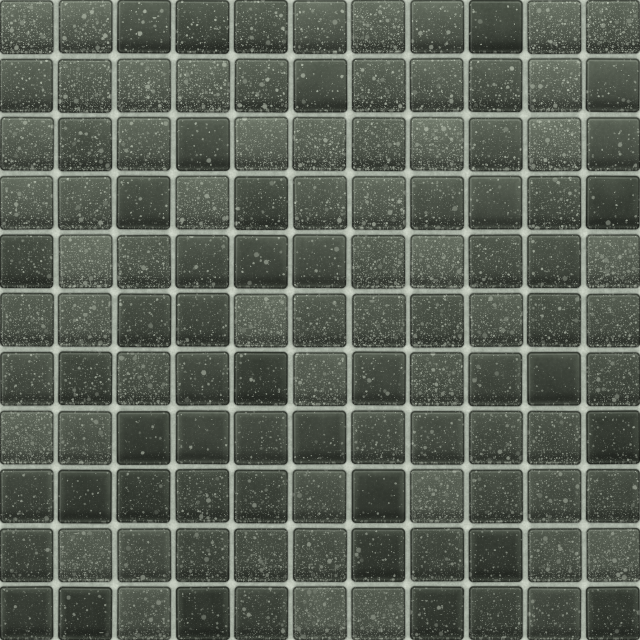
Give the GLSL for this texture, as a WebGL 1 fragment shader.

```glsl
precision highp float;
// Glass mosaic: rounded grey-green tiles with pale flecks, set in light grout.
// A rounded-box distance shapes each tile; hashed cells scatter the flecks,
// and each tile draws its own tone, fleck density, tilt and offset.
uniform vec2 u_resolution;

#define TILES 10.91          // tile pitches across the canvas
#define GRID_SHIFT 0.048     // part of the first cell cut off at left and bottom
#define TILE_HALF 0.457      // half width of a tile, in cells
#define CORNER 0.075         // corner radius, in cells
#define WOBBLE 0.009         // offset and tilt of single tiles
#define GLASS_DARK vec3(0.205, 0.228, 0.194)
#define GLASS_LIGHT vec3(0.405, 0.435, 0.385)
#define FLECK_COLOR vec3(0.70, 0.73, 0.67)
#define GROUT_COLOR vec3(0.66, 0.695, 0.645)
#define GROUT_BRIGHT vec3(0.81, 0.835, 0.785)

vec3 hash3(vec2 p) {
  vec3 h = fract(p.xyx * vec3(0.1031, 0.1030, 0.0973));
  h += dot(h, h.yxz + 33.33);
  return fract((h.xxy + h.yzz) * h.zyx);
}

float cornerDot(vec2 cell, vec2 corner, vec2 f) {
  return dot(hash3(cell + corner).xy * 2.0 - 1.0, f - corner);
}

// Gradient noise, about -0.7 to 0.7
float noise(vec2 p) {
  vec2 c = floor(p), f = fract(p);
  vec2 u = f * f * f * (f * (f * 6.0 - 15.0) + 10.0);
  float low = mix(cornerDot(c, vec2(0.0), f), cornerDot(c, vec2(1.0, 0.0), f), u.x);
  float high = mix(cornerDot(c, vec2(0.0, 1.0), f), cornerDot(c, vec2(1.0), f), u.x);
  return mix(low, high, u.y);
}

float roundedBox(vec2 p, float halfSize, float radius) {
  vec2 q = abs(p) - halfSize + radius;
  return length(max(q, 0.0)) + min(max(q.x, q.y), 0.0) - radius;
}

// Scattered round flecks, mostly small, with a few large ones
float flecks(vec2 p, float density, float blur) {
  vec2 cell = floor(p);
  float cover = 0.0;
  for (int j = -1; j <= 1; j++) {
    for (int i = -1; i <= 1; i++) {
      vec2 id = cell + vec2(float(i), float(j));
      vec3 place = hash3(id);
      vec3 kind = hash3(id + 71.7);
      float radius = mix(0.13, 0.48, kind.x * kind.x * kind.x);
      float dist = length(p - id - 0.15 - 0.7 * place.xy);
      float spot = 1.0 - smoothstep(radius - blur, radius + blur, dist);
      cover = max(cover, spot * step(place.z, density) * mix(0.35, 1.0, kind.y));
    }
  }
  return cover;
}

vec3 groutColor(vec2 g, vec2 p) {
  // Crossings, where both coordinates near a cell edge, catch more light
  float crossing = smoothstep(0.36, 0.49, min(abs(p.x), abs(p.y)));
  float grain = 0.09 * noise(g * 9.0) + 0.07 * noise(g * 31.0);
  return mix(GROUT_COLOR, GROUT_BRIGHT, crossing * 0.8) + grain;
}

vec3 tileColor(vec2 g, vec2 p, float d, vec3 kind, float height, float px) {
  // Glass body: clear tiles are dark, heavily flecked ones paler
  float density = mix(0.12, 0.85, kind.y);
  float tone = 0.12 + 0.34 * kind.x + 0.32 * kind.y + 0.2 * (height - 0.5);
  tone += 0.16 * noise(g * 3.0) + 0.14 * noise(g * 17.0);
  vec3 color = mix(GLASS_DARK, GLASS_LIGHT, tone);

  // Upper tiles shine at the top; lower tiles show a dark inner pane
  float depth = -d;
  float shine = 0.55 * p.y * mix(0.3, 1.0, height);
  float pane = smoothstep(0.05, 0.15, depth) * (1.0 - height) * (1.0 - kind.y);
  float band = smoothstep(-0.43, -0.36, p.y) * (1.0 - smoothstep(-0.36, -0.18, p.y));
  color *= (1.0 + shine) * (1.0 - 0.27 * pane) * (1.0 - 0.25 * band);

  // Flecks of two sizes over fine dust, thicker toward the bottom
  float amount = density * (0.9 - 0.7 * p.y);
  vec2 warped = g + 0.012 * vec2(noise(g * 25.0), noise(g * 25.0 + 40.0));
  float large = flecks(warped * 11.0, amount * 0.48, 0.06 + 5.5 * px);
  float small = flecks(warped * 23.0 + 13.0, amount * 0.8, 0.08 + 11.5 * px);
  float dust = smoothstep(0.05, 0.5, noise(g * 38.0)) * amount;
  float cover = max(max(large * 0.68, small * 0.78), dust * 0.55);
  color = mix(color, FLECK_COLOR * mix(0.9, 1.12, height), cover);

  // Refracted flecks form short streaks along the bottom edge
  float strip = 1.0 - smoothstep(-0.425, -0.395, p.y);
  float streak = smoothstep(0.0, 0.35, noise(vec2(g.x * 27.0, g.y * 7.0)));
  color = mix(color, FLECK_COLOR, strip * streak * (0.25 + 0.5 * density));

  // Bevel: dark rim, then a thin glint on the upper and left sides
  float rim = 1.0 - smoothstep(0.008, 0.035, depth);
  float glint = smoothstep(0.02, 0.038, depth) * (1.0 - smoothstep(0.04, 0.065, depth));
  float facing = smoothstep(0.34, 0.42, max(p.y, -p.x * 0.97));
  color *= 1.0 - 0.35 * rim;
  return color + 0.09 * glint * mix(0.15, 1.0, facing);
}

void main() {
  float side = min(u_resolution.x, u_resolution.y);
  vec2 uv = gl_FragCoord.xy / side;
  float px = TILES / side;
  vec2 g = uv * TILES + GRID_SHIFT;
  vec2 cell = floor(g), p = fract(g) - 0.5;

  // Set each tile slightly off its place
  vec3 kind = hash3(cell + 5.3);
  vec3 shift = (hash3(cell + 19.1) * 2.0 - 1.0) * WOBBLE;
  vec2 q = p - shift.xy + shift.z * vec2(-p.y, p.x);
  float d = roundedBox(q, TILE_HALF, CORNER);

  // Grout, soft contact shadow, then the glass on top
  vec3 color = groutColor(g, p) * mix(0.82, 1.0, smoothstep(0.0, 0.03, d));
  vec3 glass = tileColor(g, q, d, kind, clamp(uv.y, 0.0, 1.0), px);
  color = mix(color, glass, 1.0 - smoothstep(-0.7 * px, 0.7 * px, d));
  gl_FragColor = vec4(clamp(color, 0.0, 1.0), 1.0);
}
```
